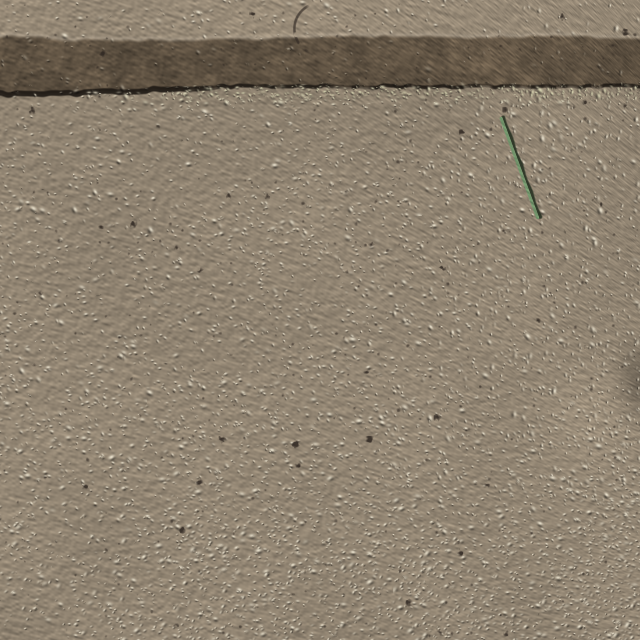
A Shadertoy shader for this texture:

```glsl
const vec3 CONCRETE = vec3(0.565, 0.515, 0.444);
const vec3 BAND_COLOR = vec3(0.365, 0.316, 0.255);
const vec3 CRACK_COLOR = vec3(0.12, 0.10, 0.08);
const vec3 GRAIN_LIGHT = vec3(0.93, 0.90, 0.82);
const vec3 PIT_COLOR = vec3(0.18, 0.15, 0.13);
const vec3 BLADE_COLOR = vec3(0.45, 0.58, 0.42);
const vec3 BLADE_SHADE = vec3(0.15, 0.19, 0.13);
const vec2 BLADE_TOP = vec2(0.783, 0.815);
const vec2 BLADE_TIP = vec2(0.840, 0.660);
const float BLADE_WIDTH = 0.0025;
const float RELIEF = 0.30;
const float FINE_CELLS = 150.0;
const float COARSE_CELLS = 95.0;
const float PIT_CELLS = 27.0;
const float FLECK_CELLS = 62.0;

float hash(vec2 p) {
    vec3 q = fract(vec3(p.xyx) * 0.1031);
    q += dot(q, q.yzx + 33.33);
    return fract((q.x + q.y) * q.z);
}

float noise(vec2 p) {
    vec2 i = floor(p), f = fract(p);
    f = f * f * (3.0 - 2.0 * f);
    return mix(mix(hash(i), hash(i + vec2(1, 0)), f.x),
               mix(hash(i + vec2(0, 1)), hash(i + vec2(1, 1)), f.x), f.y);
}

float fbm(vec2 p) {
    float sum = 0.0, amp = 0.5;
    for (int i = 0; i < 4; i++) {
        sum += amp * noise(p);
        p = p * 2.03 + 17.1;
        amp *= 0.5;
    }
    return sum;
}

float segment(vec2 p, vec2 a, vec2 b) {
    vec2 d = b - a;
    return length(p - a - d * clamp(dot(p - a, d) / dot(d, d), 0.0, 1.0));
}

// Slanted streaks, steeper towards the right
vec2 flow(vec2 p) {
    return vec2(p.x, p.y + 0.22 * p.x + 0.45 * p.x * p.x * p.x * p.y);
}

float relief(vec2 p) {
    vec2 q = flow(p) * vec2(95.0, 160.0);
    vec2 lit = vec2(0.25, -0.7);
    vec2 r = q * vec2(1.9, 1.6) + 9.0;
    float broad = noise(q) - noise(q + lit);
    float fine = noise(r) - noise(r + lit);
    return broad * 0.5 + fine * 0.6;
}

// Oriented grains: x is the lit side, y the shadow
vec2 grains(vec2 p, float cells, float density, float seed) {
    vec2 g = p * cells, home = floor(g), result = vec2(0);
    float angle = mix(-0.3, -1.1, smoothstep(0.45, 0.95, p.x) * smoothstep(0.0, 0.5, p.y));
    angle += 0.65 * smoothstep(0.35, 0.05, p.y);
    for (int y = -1; y <= 1; y++)
    for (int x = -1; x <= 1; x++) {
        vec2 cell = home + vec2(x, y), key = cell + seed;
        if (hash(key) > density) continue;
        vec2 d = g - cell - vec2(hash(key + 31.7), hash(key + 73.3));
        float turn = angle + 1.5 * (hash(key + 11.9) - 0.5), c = cos(turn), s = sin(turn);
        d = vec2(c * d.x + s * d.y, c * d.y - s * d.x);
        float size = mix(0.17, 0.36, hash(key + 51.1));
        vec2 stretch = size * vec2(1.3, 0.75);
        vec2 lit = d / stretch, shade = (d + vec2(-0.10, 0.34)) / stretch;
        float strength = mix(0.25, 1.0, hash(key + 91.3));
        result = max(result, strength * vec2(exp(-dot(lit, lit)), exp(-dot(shade, shade))));
    }
    return result;
}

// Sparse dark pits with ragged outlines
float pits(vec2 p, float cells, float chance, float px) {
    vec2 g = p * cells, cell = floor(g);
    vec2 center = 0.25 + 0.5 * vec2(hash(cell + 41.0), hash(cell + 67.0));
    float radius = mix(0.05, 0.13, pow(hash(cell + 23.0), 2.0));
    float d = length(g - cell - center) + 0.14 * (noise(p * 280.0) - 0.5);
    float soft = 0.03 + px * cells;
    return step(hash(cell + 5.0), chance) * (1.0 - smoothstep(radius - soft, radius + soft, d));
}

void mainImage(out vec4 fragColor, in vec2 fragCoord) {
    vec2 p = fragCoord / iResolution.xy;
    float px = 1.0 / iResolution.y;

    // Uneven edges of the recessed band
    float top = 0.940 + 0.012 * (noise(vec2(p.x * 8.0, 3.0)) - 0.5)
              + 0.004 * (noise(vec2(p.x * 60.0, 8.0)) - 0.5);
    float bottom = mix(0.853, 0.865, smoothstep(0.05, 0.40, p.x))
                 + 0.004 * (noise(vec2(p.x * 75.0, 1.0)) - 0.5);
    float band = smoothstep(bottom - px, bottom + px, p.y)
               * (1.0 - smoothstep(top - 0.002 - px, top + 0.002 + px, p.y));

    // Concrete tone and relief
    float cloud = fbm(p * 6.0) - 0.47;
    float bump = relief(p);
    vec3 color = CONCRETE * (1.0 + 0.11 * cloud + RELIEF * bump);
    color *= 1.0 + 0.03 * smoothstep(0.93, 0.96, p.y);
    vec2 pale = (p - vec2(0.925, 0.35)) * 13.0;
    color *= 1.0 + 0.08 * exp(-dot(pale, pale));
    vec2 stain = (p - vec2(1.0, 0.405)) * vec2(32.0, 20.0);
    color *= 1.0 - 0.24 * exp(-dot(stain, stain));

    // Recessed band
    float mottle = fbm(p * vec2(55.0, 40.0)) - 0.47;
    vec3 bandTone = BAND_COLOR * (1.0 + 0.45 * mottle + 0.35 * bump);
    bandTone *= 1.0 + 0.10 * smoothstep(0.60, 0.75, p.x) * (1.0 - smoothstep(0.80, 0.90, p.x));
    color = mix(color, bandTone, band);
    color += 0.05 * exp(-pow((p.y - top - 0.003) / 0.003, 2.0));

    // Crack below the band, broken up towards the right
    float rightSide = smoothstep(0.25, 0.40, p.x);
    float crackWidth = mix(0.0036, 0.0020, rightSide);
    float crack = 1.0 - smoothstep(crackWidth - 0.001, crackWidth + 0.001 + px, abs(p.y - bottom));
    float gaps = mix(1.0, smoothstep(0.10, 0.55, noise(vec2(p.x * 110.0, 5.0))), 0.55 * rightSide);
    color = mix(color, CRACK_COLOR, 0.92 * crack * gaps);

    // Grains, crowded at the lower right and below the crack
    float rim = exp(-pow((p.y - bottom + 0.010) / 0.014, 2.0)) * smoothstep(0.05, 0.40, p.x);
    float density = 0.13 + 0.16 * smoothstep(0.38, 0.08, p.y) * smoothstep(0.0, 0.5, p.x)
                  + 0.12 * smoothstep(0.75, 1.0, p.x) * smoothstep(0.65, 0.25, p.y)
                  + 0.55 * rim + 0.30 * cloud;
    density *= 1.0 - 0.70 * smoothstep(bottom, bottom + 0.006, p.y);
    vec2 fine = grains(p, FINE_CELLS, density * 1.25, 7.0);
    vec2 coarse = grains(p, COARSE_CELLS, density * 0.60, 211.0);
    float shadow = max(fine.y * 0.85, coarse.y);
    float light = max(fine.x * 0.9, coarse.x);
    color *= 1.0 - 0.48 * shadow;
    vec3 grainColor = mix(GRAIN_LIGHT, vec3(0.82, 0.83, 0.64), 0.6 * rim);
    color = mix(color, grainColor, light * mix(0.92, 0.40, band));

    // Pits, small flecks and a thin curved scratch
    color = mix(color, PIT_COLOR, 0.85 * pits(p, PIT_CELLS, 0.045, px));
    color = mix(color, PIT_COLOR, 0.60 * pits(p + 3.0, FLECK_CELLS, 0.08, px));
    float arc = abs(length(p - vec2(0.500, 0.955)) - 0.040);
    float scratch = (1.0 - smoothstep(0.0006, 0.0018 + px, arc)) * (1.0 - smoothstep(0.476, 0.486, p.x));
    color = mix(color, PIT_COLOR, 0.65 * scratch * smoothstep(0.30, 0.60, noise(p * 110.0)));

    // Grass blade and its shadow
    vec2 wobble = vec2(0.0008 * sin(p.y * 150.0), 0.0);
    float shade = segment(p + wobble - vec2(0.0032, 0.0012), BLADE_TOP, BLADE_TIP);
    float blade = segment(p, BLADE_TOP, BLADE_TIP);
    color = mix(color, BLADE_SHADE, 0.9 * (1.0 - smoothstep(0.0015, 0.0032 + px, shade)));
    color = mix(color, BLADE_COLOR * (1.0 + 0.25 * bump),
                1.0 - smoothstep(BLADE_WIDTH - 0.001, BLADE_WIDTH + px * 0.5, blade));

    fragColor = vec4(clamp(color, 0.0, 1.0), 1.0);
}
```
